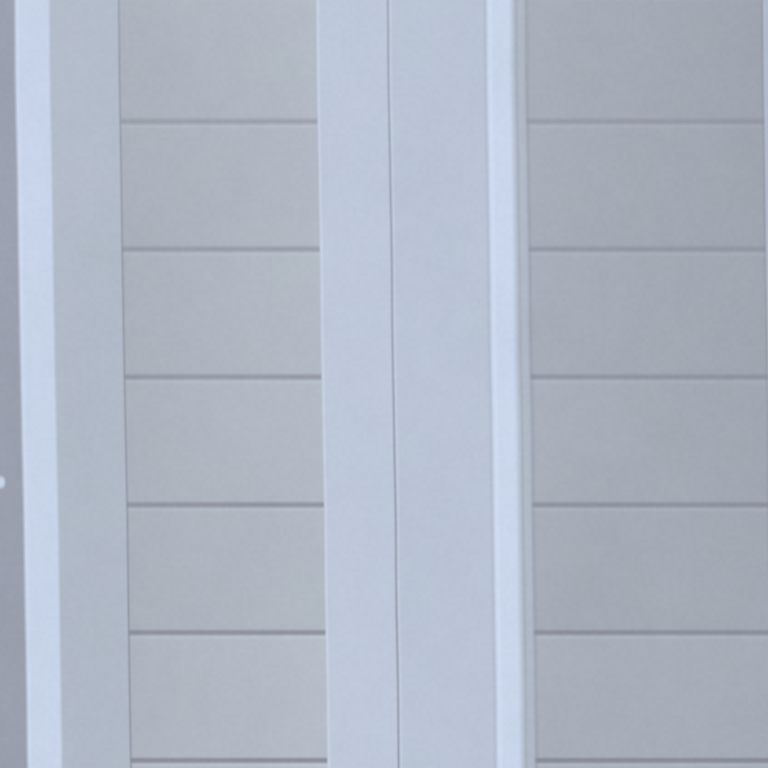
Write a WebGL 1 fragment shader that draws this texture.

```glsl
precision highp float;
// Painted shutters: two panels of horizontal planks between upright trim boards.
// Uprights are soft steps along a slightly leaning x axis; the plank seams repeat
// by fract, and noise adds a mottled, grainy paint surface.
uniform vec2 u_resolution;

const vec3 SHADOW = vec3(0.60, 0.62, 0.68);
const vec3 TRIM = vec3(0.74, 0.78, 0.85);
const vec3 BRIGHT = vec3(0.78, 0.83, 0.91);
const vec3 SIDE = vec3(0.695, 0.73, 0.785);
const vec3 PANEL_LEFT = vec3(0.69, 0.718, 0.76);
const vec3 PANEL_RIGHT = vec3(0.643, 0.668, 0.71);
const vec3 SEAM = vec3(0.53, 0.535, 0.59);
const float PLANK_PITCH = 0.1664;
const float FIRST_SEAM = 0.158;

float hash(vec2 p) {
  p = fract(p * vec2(0.1031, 0.1137));
  p += dot(p, p.yx + 33.33);
  return fract((p.x + p.y) * p.x * 7.13);
}

float noise(vec2 p) {
  vec2 i = floor(p);
  vec2 f = fract(p);
  f = f * f * (3.0 - 2.0 * f);
  float low = mix(hash(i), hash(i + vec2(1.0, 0.0)), f.x);
  float high = mix(hash(i + vec2(0.0, 1.0)), hash(i + vec2(1.0)), f.x);
  return mix(low, high, f.y);
}

float edge(float x, float at, float soft) {
  return smoothstep(at - soft, at + soft, x);
}

float line(float d, float halfWidth, float soft) {
  return 1.0 - smoothstep(halfWidth - soft, halfWidth + soft, abs(d));
}

// Plank surface with seams that get crisper and darker downwards
vec3 planks(vec3 paint, float down, float px) {
  float row = (down - FIRST_SEAM) / PLANK_PITCH;
  float id = floor(row + 0.5);
  float d = (row - id) * PLANK_PITCH;
  float tone = 0.985 + 0.02 * hash(vec2(floor(row) + 9.0, 3.0));
  float depth = mix(0.5, 0.9, clamp(id / 5.0, 0.0, 1.0));
  float soft = mix(0.0032, 0.0017, clamp(id / 5.0, 0.0, 1.0)) + px;
  vec3 c = paint * tone * (1.006 - 0.012 * fract(row));
  c = mix(c, SEAM, depth * line(d, 0.0031, soft));
  return c + 0.022 * line(d - 0.0065, 0.0016, 0.002 + px);
}

void main() {
  vec2 uv = gl_FragCoord.xy / u_resolution;
  float px = 0.7 / min(u_resolution.x, u_resolution.y);
  float down = 1.0 - uv.y;
  float soft = 0.0012 + px;

  // Uprights lean to the right on the way down, with a slight waver
  float x = uv.x - down * mix(0.0178, 0.0125, uv.x);
  x += 0.0012 * (noise(vec2(uv.x * 4.0, down * 9.0)) - 0.5);

  // Panels lit unevenly across their width
  float leftAcross = clamp((x - 0.154) / 0.257, 0.0, 1.0);
  float rightAcross = clamp((x - 0.684) / 0.31, 0.0, 1.0);
  vec3 leftPaint = PANEL_LEFT * (0.97 + 0.05 * leftAcross + 0.012 * down);
  vec3 rightPaint = PANEL_RIGHT * (1.03 - 0.055 * rightAcross * (1.3 - down));
  vec3 leftPanel = planks(leftPaint, down, px);
  vec3 rightPanel = planks(rightPaint, down, px);

  // Boards laid from left to right
  vec3 c = SHADOW * (1.0 + 0.02 * uv.y);
  c = mix(c, BRIGHT, edge(x, 0.0185, soft * 1.5));
  c = mix(c, SIDE * (1.01 - 0.02 * down), edge(x, 0.0635, soft * 1.5));
  c = mix(c, leftPanel, edge(x, 0.154, soft));
  c = mix(c, TRIM * 1.005, edge(x, 0.411, soft));
  c = mix(c, TRIM * 0.985, edge(x, 0.505, soft));
  c = mix(c, BRIGHT * 1.01, edge(x, 0.633, soft * 1.5));
  c = mix(c, SIDE * 0.99, edge(x, 0.666, soft * 2.5));
  c = mix(c, rightPanel, edge(x, 0.684, soft * 1.5));
  c = mix(c, TRIM * 0.93, edge(x, 0.9935, soft));

  // Grooves and contact shadows between the boards
  float gap = 0.75 + 0.25 * down;
  c = mix(c, SEAM, 0.65 * line(x - 0.5045, 0.0014, soft) * gap);
  c = mix(c, SEAM, 0.65 * line(x - 0.154, 0.0013, soft) * gap);
  c = mix(c, SEAM, 0.35 * line(x - 0.685, 0.0018, soft * 1.8));
  c = mix(c, SEAM, 0.25 * line(x - 0.672, 0.0012, soft * 1.5));
  c = mix(c, SEAM, 0.30 * line(x - 0.992, 0.0014, soft));
  c = mix(c, SEAM, 0.15 * line(x - 0.631, 0.0015, soft * 1.5));

  // Thin highlights on the board arrises
  c += 0.035 * line(x - 0.4135, 0.0014, soft);
  c += 0.030 * line(x - 0.508, 0.0013, soft);
  c += 0.025 * line(x - 0.638, 0.0018, soft * 1.5);
  c += 0.020 * line(x - 0.022, 0.0015, soft * 1.5);

  // Chipped white fleck at the left border
  float fleck = length((uv - vec2(0.001, 0.372)) * vec2(1.0, 0.75));
  c = mix(c, BRIGHT, 1.0 - edge(fleck, 0.0055, 0.002 + px));

  // Mottled paint and fine grain
  float mottle = noise(uv * 9.0 + 3.0) - 0.5;
  float blotch = noise(uv * vec2(45.0, 36.0)) - 0.5;
  float grain = noise(uv * 210.0 + 17.0) - 0.5;
  c += 0.010 * mottle + 0.007 * blotch + 0.012 * grain;
  c += vec3(0.006, -0.001, 0.005) * (noise(uv * 24.0 + 40.0) - 0.5);

  gl_FragColor = vec4(clamp(c, 0.0, 1.0), 1.0);
}
```
